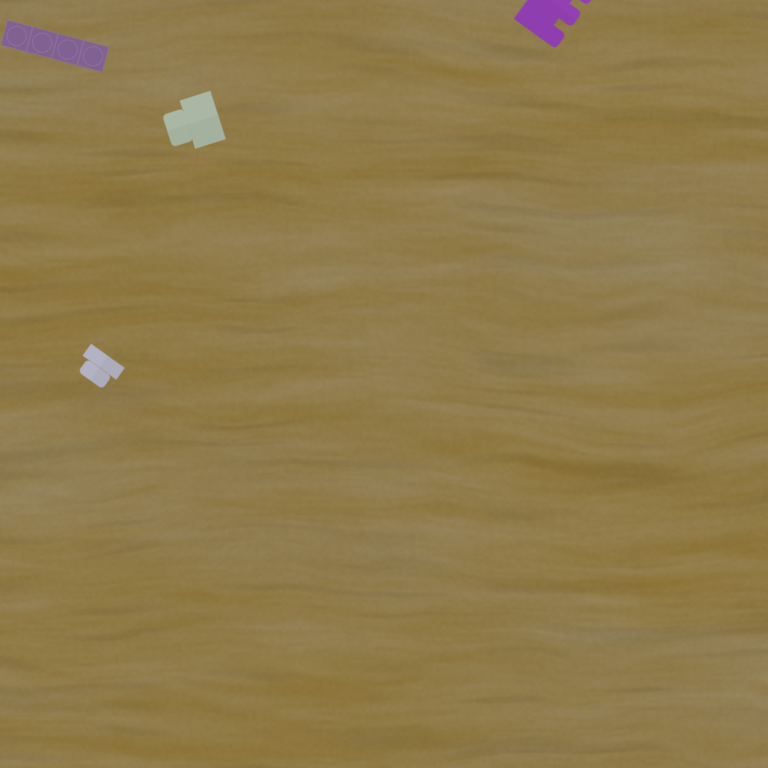
This texture is drawn by a WebGL 1 fragment shader. Its source:

```glsl
precision highp float;
uniform vec2 u_resolution;

#define GOLD vec3(0.555, 0.452, 0.196)
#define ASH vec3(0.567, 0.506, 0.372)
#define VIOLET vec3(0.57, 0.25, 0.70)
#define SAGE vec3(0.66, 0.71, 0.64)
#define LAVENDER vec3(0.69, 0.69, 0.76)
#define PLUM vec3(0.50, 0.38, 0.57)
#define PLUM_LINE vec3(0.58, 0.46, 0.63)
#define WARP 0.075
#define STUD_PITCH 0.035
#define TILE_CELL 0.0343

float hash(vec2 p) {
  return fract(sin(dot(p, vec2(127.1, 311.7))) * 43758.5453);
}

float noise(vec2 p) {
  vec2 i = floor(p), f = fract(p);
  f = f * f * (3.0 - 2.0 * f);
  return mix(mix(hash(i), hash(i + vec2(1.0, 0.0)), f.x),
             mix(hash(i + vec2(0.0, 1.0)), hash(i + 1.0), f.x), f.y);
}

// Layered noise, centred on zero
float fbm(vec2 p) {
  float sum = 0.0, amp = 0.5;
  for (int i = 0; i < 4; i++) {
    sum += amp * (noise(p) - 0.5);
    p = p * 2.03 + 17.3;
    amp *= 0.5;
  }
  return sum;
}

// Position in a frame with the given centre and turn
vec2 toLocal(vec2 p, vec2 centre, float angle) {
  float c = cos(angle), s = sin(angle);
  p -= centre;
  return vec2(c * p.x + s * p.y, c * p.y - s * p.x);
}

float roundBox(vec2 p, vec2 halfSize, float r) {
  vec2 d = abs(p) - halfSize + r;
  return length(max(d, 0.0)) + min(max(d.x, d.y), 0.0) - r;
}

float cover(float d) {
  float px = 1.0 / u_resolution.y;
  return 1.0 - smoothstep(-px, px, d);
}

// Wavy horizontal grain: broad bands, streaks, thin dark lines and fibres
vec3 wood(vec2 p) {
  vec2 g = p;
  g.y += WARP * fbm(p * vec2(2.6, 5.0) + 3.0);
  g.y += 0.012 * (noise(p * vec2(9.0, 14.0) + 40.0) - 0.5);
  float bands = fbm(g * vec2(2.5, 8.0) + 8.0);
  float streaks = fbm(g * vec2(5.0, 42.0) + 21.0);
  float fibres = noise(g * vec2(26.0, 190.0)) - 0.5;
  float grit = noise(p * 230.0) - 0.5;
  float tone = 0.53 + 0.65 * bands + 0.75 * streaks + 0.14 * fibres + 0.10 * grit;
  vec3 col = mix(GOLD, ASH, clamp(tone, 0.0, 1.0));
  float lines = smoothstep(0.62, 0.95, noise(g * vec2(6.0, 75.0) + 60.0));
  float light = 1.01 - 0.05 * lines + 0.06 * streaks + 0.02 * fibres + 0.02 * grit;
  return col * light;
}

// Block seen from the side; 2 * reach + 1 studs in a row at studX
vec3 brick(vec3 col, vec2 q, vec2 body, float studX, vec2 stud, float reach, vec3 paint) {
  float row = clamp(floor(q.y / STUD_PITCH + 0.5), -reach, reach);
  vec2 s = q - vec2(studX, row * STUD_PITCH);
  float d = min(roundBox(q, body, 0.001), roundBox(s, stud, 0.006));
  float facet = mix(0.975, 1.01, smoothstep(-0.002, 0.002, q.y));
  return mix(col, paint * facet, cover(d));
}

// Strip of four square cells, each with a ring
vec3 tileStrip(vec3 col, vec2 q) {
  vec2 cell = vec2(mod(q.x, TILE_CELL) - 0.5 * TILE_CELL, q.y);
  float ring = abs(length(cell) - 0.0125);
  float frame = abs(roundBox(cell, vec2(0.5 * TILE_CELL), 0.0));
  float line = cover(min(ring + 0.0002, frame) - 0.0008);
  vec3 paint = mix(PLUM, PLUM_LINE, 0.75 * line);
  return mix(col, paint, cover(roundBox(q, vec2(2.0, 0.5) * TILE_CELL, 0.0005)));
}

void main() {
  vec2 p = gl_FragCoord.xy / u_resolution.y;
  vec3 col = wood(p);

  // Scattered pieces
  col = tileStrip(col, toLocal(p, vec2(0.0715, 0.94), -0.26));
  col = brick(col, toLocal(p, vec2(0.264, 0.844), 0.31),
              vec2(0.021, 0.033), -0.034, vec2(0.0145, 0.022), 0.0, SAGE);
  col = brick(col, toLocal(p, vec2(0.135, 0.529), 0.95),
              vec2(0.0095, 0.027), -0.0195, vec2(0.0105, 0.0195), 0.0, LAVENDER);
  col = brick(col, toLocal(p, vec2(0.7157, 0.9997), -0.63),
              vec2(0.0235, 0.047), 0.031, vec2(0.0125, 0.0118), 1.0, VIOLET);

  gl_FragColor = vec4(col, 1.0);
}
```
